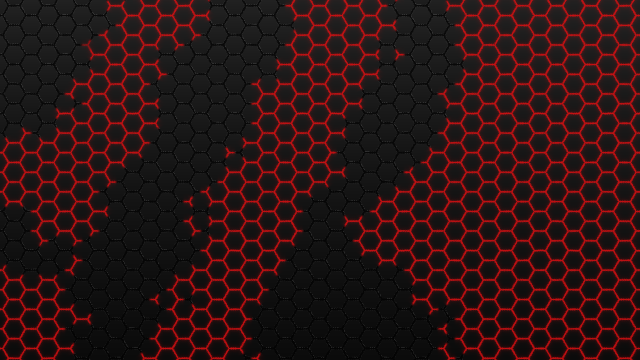
Reproduce this pattern procedurally as a WebGL 2 fragment shader.

```glsl
#version 300 es
precision highp float;

uniform vec2 u_resolution;
out vec4 fragColor;

#define HEX_HEIGHT 0.0544
#define HEX_ORIGIN vec2(0.0394, 0.576)
#define CORE_WIDTH 0.0045
#define GLOW_REACH 0.0046
#define WEAR_DEPTH 0.0009
#define BAND_PERIOD 0.556
#define BAND_LEVEL 0.06
#define LIT_RED vec3(0.92, 0.06, 0.07)
#define TOP_GREY 0.122
#define BOTTOM_GREY 0.042

const float TAU = 6.2831853;
const float TAN30 = 0.5773503;

// Fine layered sines that roughen the lines, in -1..1
float wear(vec2 p) {
    return sin(p.x * 610.0 + 2.0 * sin(p.y * 470.0))
         * sin(p.y * 530.0 + 2.0 * sin(p.x * 390.0));
}

// Lit patches: slanted bands on the left, a solid field on the right
float litMask(vec2 v) {
    float y = 1.0 - v.y;
    float ripple = 0.4 * sin(v.x * 25.0 + 2.0 * sin(y * 13.0))
                 * sin(y * 23.0 + 1.5 * sin(v.x * 17.0));
    ripple += 0.5 * sin(v.x * 43.0 + 2.0 * sin(y * 31.0))
            * sin(y * 47.0 + 2.0 * sin(v.x * 29.0));

    float turn = (v.x + 0.45 * y - 0.428) / BAND_PERIOD;
    float band = cos(TAU * clamp(turn, -0.5, 1.5));
    float leftFade = 1.0 - smoothstep(0.0, 0.48, v.x);
    float leftTurn = max((y - 0.463) / 0.463, -0.5);
    band += 1.4 * leftFade * cos(TAU * leftTurn);
    band += BAND_LEVEL + ripple;

    float bulge = (y - 0.637) / 0.174;
    float border = 1.24 - 0.266 * exp(-bulge * bulge);
    float field = (v.x - border) * 9.0 + 0.8 * ripple;
    return smoothstep(-0.005, 0.005, max(band, field));
}

// Offset of p from the nearest centre of a flat-topped hex grid
vec2 hexOffset(vec2 p) {
    vec2 pitch = HEX_HEIGHT * vec2(sqrt(3.0), 1.0);
    vec2 a = p - pitch * floor(p / pitch + 0.5);
    vec2 b = p - pitch * (floor(p / pitch) + 0.5);
    return dot(a, a) < dot(b, b) ? a : b;
}

void main() {
    vec2 uv = gl_FragCoord.xy / u_resolution.y;
    float pixel = 1.0 / u_resolution.y;
    vec2 local = hexOffset(uv - HEX_ORIGIN);
    vec2 center = uv - local;

    // Nearest side: its normal, tangent and distance
    float apothem = 0.5 * HEX_HEIGHT;
    float sector = floor(atan(local.y, local.x + 1e-7) / (TAU / 6.0));
    float angle = (sector + 0.5) * TAU / 6.0;
    vec2 normal = vec2(cos(angle), sin(angle));
    vec2 tangent = vec2(-normal.y, normal.x);
    float across = dot(local, normal);
    float along = dot(local, tangent) / (max(across, 1e-5) * TAN30);
    float rough = wear(uv);
    float d = max(apothem - across + WEAR_DEPTH * rough, 0.0);

    // Each half side takes its state from its own corner
    vec2 sideMid = center + normal * apothem;
    vec2 halfSide = tangent * apothem * TAN30;
    float lit = mix(litMask(sideMid - halfSide), litMask(sideMid + halfSide),
                    smoothstep(-0.4, 0.4, along));

    // Plate with a soft vertical shade and slight bevel
    float grey = mix(BOTTOM_GREY, TOP_GREY, uv.y);
    grey *= 1.0 + 0.12 * local.y / apothem;
    vec3 color = vec3(grey);

    // Unlit groove with broken highlights, strongest on the lower left
    float groove = 1.0 - smoothstep(0.0006, 0.0024 + pixel * 0.5, d);
    float facing = mix(0.3, 1.0, smoothstep(0.0, 0.7, dot(normal, vec2(-0.6, -0.8))));
    float rim = 1.0 - smoothstep(0.0, 0.0014 + pixel * 0.5, abs(d - 0.0036));
    float dashes = smoothstep(-0.2, 0.5, rough);
    color *= 1.0 - 0.65 * groove * (1.0 - lit);
    color += 0.1 * rim * facing * dashes * (1.0 - lit);

    // Glowing red line
    float core = 1.0 - smoothstep(0.0004, CORE_WIDTH, d);
    float glow = exp(-d / GLOW_REACH);
    float heat = lit * (0.55 * core * (0.9 + 0.1 * rough) + 0.33 * glow);
    color = mix(color, LIT_RED, clamp(heat, 0.0, 1.0));

    fragColor = vec4(color, 1.0);
}
```
